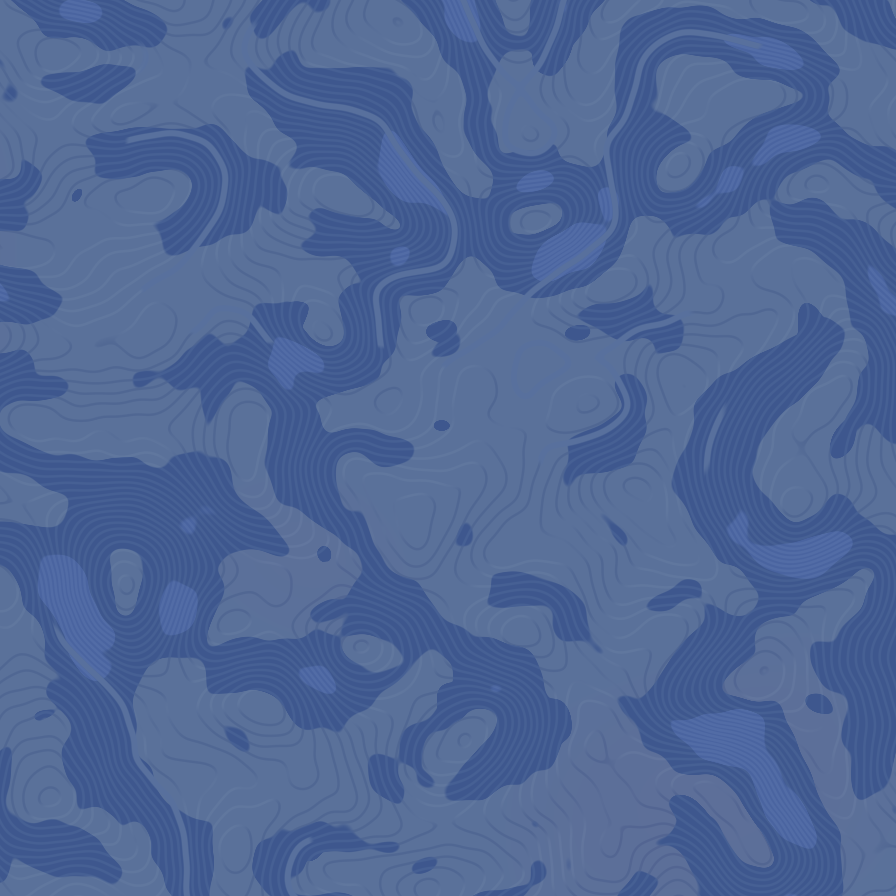
Reproduce this texture procedurally as a three.js fragment shader.

```glsl
// Muted blue relief map: a smooth random terrain is coloured by steepness,
// so steep flanks form dark winding bands with paler cores. Faint contour
// lines cover everything, and a few thin tracks follow the middle height.

varying vec2 vUv;

const float TAU = 6.2831853;
const int WAVES = 36;

const vec3 FLAT_BLUE = vec3(0.353, 0.443, 0.604);
const vec3 STEEP_BLUE = vec3(0.243, 0.343, 0.557);
const vec3 CLIFF_BLUE = vec3(0.290, 0.392, 0.628);
const vec3 TRACK_BLUE = vec3(0.345, 0.440, 0.615);
const vec3 MAUVE_SHIFT = vec3(0.010, -0.008, -0.004);

const float STEEP_SLOPE = 1.36;
const float CLIFF_SLOPE = 2.62;
const float SLOPE_BLUR = 0.03;
const float RIPPLE = 0.12;
const float CONTOUR_STEP = 0.0145;
const float TRACK_HALF_WIDTH = 0.0034;

float hash(vec2 p) {
  return fract(sin(dot(p, vec2(127.1, 311.7))) * 43758.5453);
}

// Sum of random plane waves: x is height, yz its gradient with unit deviation.
vec3 terrain(vec2 p, float minFreq, float maxFreq, float seed) {
  vec3 sum = vec3(0.0);
  for (int i = 0; i < WAVES; i++) {
    float n = float(i);
    float angle = TAU * (n + hash(vec2(n, seed))) / float(WAVES);
    float k = TAU * mix(minFreq, maxFreq, hash(vec2(n, seed + 3.7)));
    float phase = TAU * hash(vec2(n, seed + 8.3));
    vec2 dir = vec2(cos(angle), sin(angle));
    float arg = k * dot(dir, p) + phase;
    sum += vec3(sin(arg) / k, dir * cos(arg));
  }
  return sum * 2.0 / sqrt(float(WAVES));
}

// Extra steepness on small scattered knolls, one candidate per grid cell.
float knolls(vec2 p, float cells, float share) {
  vec2 cell = floor(p * cells);
  vec2 offset = 0.3 + 0.4 * vec2(hash(cell + 1.3), hash(cell + 5.9));
  vec2 q = (fract(p * cells) - offset) / cells;
  float angle = TAU * hash(cell + 9.1);
  float c = cos(angle);
  float s = sin(angle);
  q = vec2(c * q.x + s * q.y, (c * q.y - s * q.x) * 1.6);
  float radius = mix(0.010, 0.022, hash(cell + 14.2));
  float present = step(hash(cell + 21.7), share);
  return present * (1.0 - smoothstep(0.3 * radius, 1.4 * radius, length(q)));
}

// Coverage of thin contour lines of constant width.
float contours(float height, float slope, float spacing) {
  float level = abs(fract(height / spacing + 0.5) - 0.5) * spacing;
  return 1.0 - smoothstep(0.0006, 0.0022, level / max(slope, 0.25));
}

// Coverage of tracks along height zero, kept only where the mask is high.
float tracks(float height, float slope, float mask) {
  float dist = abs(height) / max(slope, 0.3);
  float line = 1.0 - smoothstep(TRACK_HALF_WIDTH - 0.001,
                                TRACK_HALF_WIDTH + 0.001, dist);
  return line * smoothstep(0.075, 0.085, mask);
}

float above(float value, float limit, float blur) {
  return smoothstep(limit - blur, limit + blur, value);
}

void main() {
  vec3 ground = terrain(vUv, 2.2, 8.0, 2.0);
  ground += RIPPLE * terrain(vUv, 13.0, 26.0, 17.0);
  vec3 region = terrain(vUv, 0.8, 2.0, 31.0);
  float slope = length(ground.yz);

  // Steepness classes
  float classSlope = slope + 0.9 * knolls(vUv, 7.0, 0.3);
  float steep = above(classSlope, STEEP_SLOPE, SLOPE_BLUR);
  float cliff = above(slope, CLIFF_SLOPE, SLOPE_BLUR);
  vec3 flatColor = FLAT_BLUE + MAUVE_SHIFT * smoothstep(0.15, 0.35, -region.x);
  vec3 color = mix(flatColor, STEEP_BLUE, steep);
  color = mix(color, CLIFF_BLUE, cliff);

  // Contours: darker or lighter depending on which way the ground faces
  float facing = smoothstep(-0.3, 0.7, dot(ground.yz, vec2(0.6, -0.8)));
  float tone = mix(mix(-0.038, 0.024, facing), 0.032, steep);
  float line = contours(ground.x, slope, CONTOUR_STEP);
  color += line * tone * vec3(1.0, 1.0, 0.7);

  // Tracks
  color = mix(color, TRACK_BLUE, tracks(ground.x, slope, region.x));

  gl_FragColor = vec4(color, 1.0);
}
```
